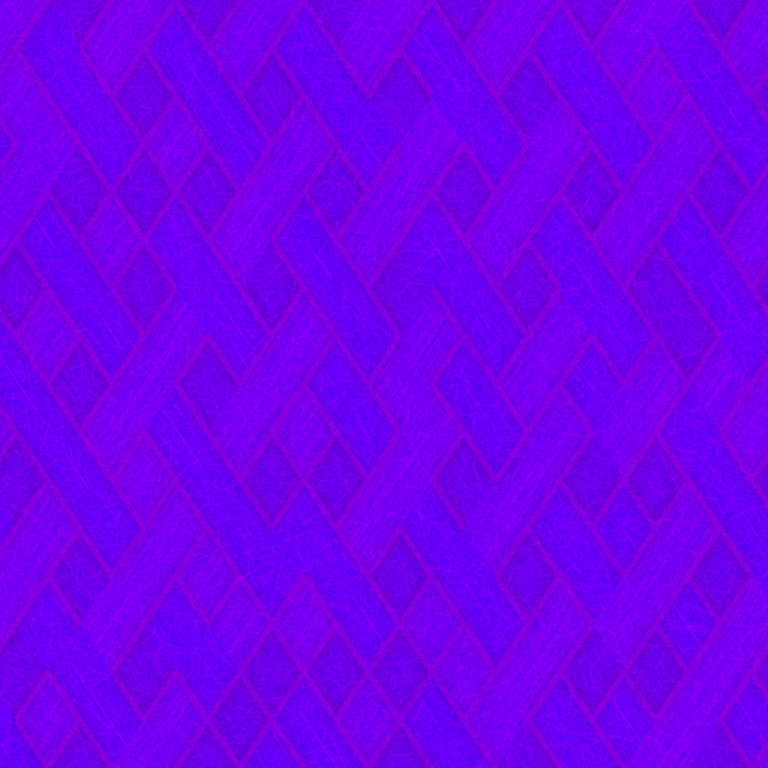
A WebGL 2 fragment shader for this texture map:

```glsl
#version 300 es
precision highp float;

uniform vec2 u_resolution;
out vec4 fragColor;

const vec2 REPEATS = vec2(12.0, 8.0);   // small diamonds across and down
const float HOLE = 0.0;
const float FALLING = 1.0;
const float RISING = 2.0;

const vec3 FALLING_COLOR = vec3(0.405, 0.0, 0.968);
const vec3 RISING_COLOR = vec3(0.458, 0.0, 0.955);
const vec3 HOLE_COLOR = vec3(0.415, 0.0, 0.932);
const vec3 RIM_COLOR = vec3(0.525, 0.0, 0.880);
const vec3 GROOVE_COLOR = vec3(0.430, 0.0, 0.800);
const vec3 HAIR_COLOR = vec3(0.580, 0.0, 0.960);

float hash(vec2 p) {
    vec3 q = fract(p.xyx * vec3(0.1031, 0.1030, 0.0973));
    q += dot(q, q.yzx + 33.33);
    return fract((q.x + q.y) * q.z);
}

float noise(vec2 p) {
    vec2 i = floor(p);
    vec2 f = fract(p);
    f = f * f * (3.0 - 2.0 * f);
    float low = mix(hash(i), hash(i + vec2(1, 0)), f.x);
    float high = mix(hash(i + vec2(0, 1)), hash(i + vec2(1, 1)), f.x);
    return mix(low, high, f.y);
}

float segment(vec2 p, vec2 a, vec2 b) {
    vec2 pa = p - a;
    vec2 ba = b - a;
    return length(pa - ba * clamp(dot(pa, ba) / dot(ba, ba), 0.0, 1.0));
}

// Weave: straps on odd rows, holes between them, one patch out of step
float cellKind(vec2 cell) {
    vec2 s = cell + 1.25;
    vec2 center = vec2(s.x + s.y, s.x - s.y) / (2.0 * REPEATS);
    bool patchArea = center.x > 0.38 && center.x < 0.80 && center.y > 0.46;
    vec2 p = cell + (patchArea ? vec2(1, -1) : vec2(0));
    vec2 odd = mod(p, 2.0);
    float chance = hash(cell + 57.0);
    if (chance > 0.97) return HOLE;
    if (odd.x + odd.y < 0.5) return chance < 0.15 ? RISING : HOLE;
    if (odd.x < 0.5) return FALLING;
    if (odd.y < 0.5) return RISING;
    float over = mod((p.x + p.y) * 0.5, 2.0);
    if (chance < 0.12) over = 1.0 - over;
    return over < 0.5 ? FALLING : RISING;
}

// Distance to a cell side, far away where straps run on or the rim is worn off
float sideDistance(float d, float kind, vec2 cell, vec2 neighbor, float along) {
    bool joined = kind == along && cellKind(neighbor) == along;
    bool worn = hash(cell + neighbor + 103.0) < 0.13;
    return joined || worn ? 10.0 : d;
}

// Short random scratches, one in each grid square
float hairs(vec2 p, float scale, float seed, float pixel) {
    vec2 g = p * scale;
    vec2 id = floor(g);
    float angle = 6.2832 * hash(id + seed);
    vec2 reach = 0.42 * vec2(cos(angle), sin(angle));
    vec2 middle = vec2(0.5) + 0.1 * (hash(id + seed + 9.0) - 0.5);
    float d = segment(fract(g) - middle, -reach, reach) / scale;
    float width = 0.0004;
    return (1.0 - smoothstep(width, width + 1.2 * pixel, d)) * hash(id + seed + 21.0);
}

void main() {
    vec2 uv = gl_FragCoord.xy / u_resolution;
    float pixel = 1.0 / min(u_resolution.x, u_resolution.y);
    vec2 q = vec2(uv.x, 1.0 - uv.y) * REPEATS;
    vec2 lattice = vec2(q.x + q.y, q.x - q.y) - 0.75;
    vec2 cell = floor(lattice);
    vec2 f = lattice - cell;
    float kind = cellKind(cell);

    // Nearest visible sides
    float left = sideDistance(f.x, kind, cell, cell - vec2(1, 0), FALLING);
    float right = sideDistance(1.0 - f.x, kind, cell, cell + vec2(1, 0), FALLING);
    float low = sideDistance(f.y, kind, cell, cell - vec2(0, 1), RISING);
    float high = sideDistance(1.0 - f.y, kind, cell, cell + vec2(0, 1), RISING);
    float edge = min(min(left, right), min(low, high));

    // Strap colour with lengthwise grain
    vec3 color = kind == HOLE ? HOLE_COLOR : kind == FALLING ? FALLING_COLOR : RISING_COLOR;
    vec2 strap = kind == RISING ? lattice.yx : lattice;
    float grain = noise(strap * vec2(0.9, 26.0) + kind * 31.0);
    color.r += (kind == RISING ? 0.08 : 0.04) * (grain - 0.5);
    float seam = abs(fract(strap.y) - 0.5 - 0.1 * (hash(floor(strap.yy)) - 0.5));
    float worn = smoothstep(0.35, 0.65, noise(strap * vec2(1.7, 0.5)));
    float seamLine = 1.0 - smoothstep(0.005, 0.008 + 14.0 * pixel, seam);
    color = mix(color, HAIR_COLOR, 0.55 * seamLine * worn * step(0.5, kind));

    // Soft shade, thin dark groove and raised rim
    float shade = 1.0 - smoothstep(0.05, 0.30, edge);
    color.b -= (kind == HOLE ? 0.085 : 0.05) * shade;
    float groove = 1.0 - smoothstep(0.0, 0.028, abs(edge - 0.075));
    color = mix(color, GROOVE_COLOR, (kind == HOLE ? 0.6 : 0.4) * groove);
    float rim = 1.0 - smoothstep(0.052 - 8.0 * pixel, 0.052 + 8.0 * pixel, edge);
    color = mix(color, RIM_COLOR, 0.85 * rim);

    // Scratches
    for (int i = 0; i < 8; i++) {
        float k = float(i);
        mat2 turn = mat2(cos(k), sin(k), -sin(k), cos(k));
        color = mix(color, HAIR_COLOR, 0.34 * hairs(turn * uv + k, 14.0 + 3.0 * k, 17.0 * k, pixel));
    }

    // Broad fading and fibrous speckle
    color.r += 0.025 * (noise(uv * 7.0) - 0.5);
    float fibre = noise(uv * vec2(420.0, 170.0)) - noise(uv.yx * vec2(420.0, 170.0) + 61.0);
    float speckle = hash(floor(uv * 512.0)) - 0.5;
    color += vec3(0.05, 0.0, 0.025) * fibre + vec3(0.06, 0.0, 0.045) * speckle;
    fragColor = vec4(clamp(color, 0.0, 1.0), 1.0);
}
```
